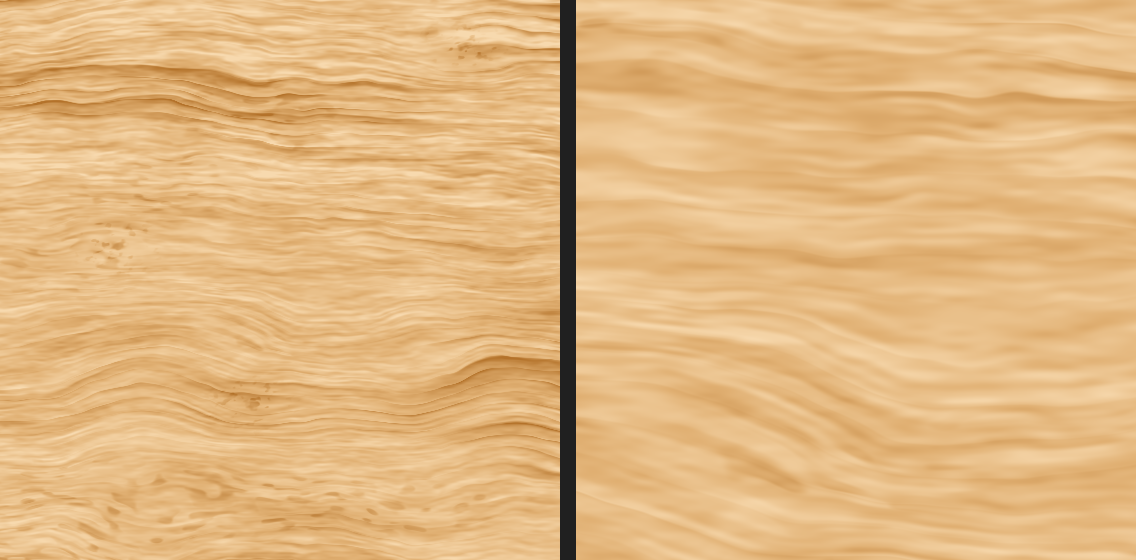
Left, the full canvas; right, a detail of the centre.
Write a Shadertoy shader that draws this texture.

```glsl
// Pale honey-coloured wood: wavy horizontal grain, dark growth lines and small knots.

const vec3 DARK_GRAIN = vec3(0.80, 0.58, 0.32);
const vec3 MID_WOOD = vec3(0.88, 0.69, 0.45);
const vec3 PALE_WOOD = vec3(0.93, 0.78, 0.58);
const int KNOT_COUNT = 3;

float hash(vec2 p) {
    return fract(sin(dot(p, vec2(127.1, 311.7))) * 43758.545);
}

float noise(vec2 p) {
    vec2 cell = floor(p);
    vec2 f = fract(p);
    f = f * f * (3.0 - 2.0 * f);
    float low = mix(hash(cell), hash(cell + vec2(1, 0)), f.x);
    float high = mix(hash(cell + vec2(0, 1)), hash(cell + vec2(1, 1)), f.x);
    return mix(low, high, f.y);
}

// Noise along one fibre; each row is shifted so that cell borders never line up.
float fibre(float x, float row) {
    x += 17.0 * hash(vec2(row, 4.7));
    float cell = floor(x);
    float f = smoothstep(0.0, 1.0, fract(x));
    return mix(hash(vec2(cell, row)), hash(vec2(cell + 1.0, row)), f);
}

float streaks(vec2 p) {
    float row = floor(p.y);
    float f = smoothstep(0.0, 1.0, fract(p.y));
    return mix(fibre(p.x, row), fibre(p.x, row + 1.0), f);
}

vec2 knotCentre(int index) {
    return fract(vec2(0.45, 0.28) + float(index) * vec2(0.38, 0.64));
}

// Bends the grain into waves and spreads it around the knots.
float grainHeight(vec2 p) {
    float swirl = smoothstep(0.7, 0.45, p.y);
    float h = p.y;
    h += 0.065 * (noise(p * vec2(3.3, 5.0) + 3.1) - 0.5);
    h += mix(0.020, 0.045, swirl) * (noise(p * vec2(6.1, 8.3) + 8.4) - 0.5);
    h += 0.014 * (noise(p * vec2(14.0, 21.0) + 1.7) - 0.5);
    h += 0.004 * (noise(p * vec2(37.0, 60.0) + 5.9) - 0.5);
    for (int i = 0; i < KNOT_COUNT; i++) {
        vec2 d = p - knotCentre(i);
        vec2 reach = d / vec2(0.13, 0.06);
        h -= 0.5 * d.y * exp(-dot(reach, reach));
    }
    return h;
}

// Growth lines that darken slowly and end in a crisp edge.
float growthLines(vec2 g, float density) {
    float r = fract(g.y * density + 1.3 * noise(g * vec2(2.0, 4.0) + 6.2));
    return r * r * r * smoothstep(1.0, 0.93, r);
}

// Ragged brown heart of a knot with loose flecks around it.
float knots(vec2 p) {
    vec2 slanted = vec2(p.x + 0.4 * p.y, p.y - 0.3 * p.x);
    float rough = 0.6 * noise(slanted * vec2(60.0, 100.0))
                + 0.4 * noise(slanted * vec2(130.0, 210.0) + 7.7);
    float dark = 0.0;
    for (int i = 0; i < KNOT_COUNT; i++) {
        vec2 d = (p - knotCentre(i)) * vec2(1.0, 1.7);
        float radius = length(d) + 0.03 * (rough - 0.5);
        dark += 0.7 * smoothstep(0.017, 0.004, radius);
        dark += 0.7 * smoothstep(0.62, 0.82, rough) * exp(-dot(d, d) / 0.004);
    }
    return dark;
}

float woodTone(vec2 p) {
    vec2 g = vec2(p.x, grainHeight(p));

    // Broad bands and middle streaks
    float grain = 0.48 * (noise(g * vec2(1.8, 8.0) + 2.3) - 0.5);
    grain += 0.42 * (streaks(g * vec2(3.0, 27.0)) - 0.5);
    grain += 0.42 * (streaks(g * vec2(6.5, 75.0) + 31.0) - 0.5);

    // Short, hair-fine fibres, stronger in some places than in others
    float fine = streaks(g * vec2(22.0, 255.0) + 83.0);
    float hair = 0.50 * (streaks(g * vec2(14.0, 150.0) + 57.0) - 0.5);
    hair += 0.62 * (fine - 0.5);
    hair += 0.30 * (streaks(p * vec2(60.0, 250.0) + 19.0) - 0.5);
    grain += hair * (0.75 + 0.6 * noise(g * vec2(5.0, 16.0) + 41.0));

    // Dark growth lines gathered in patches, broken up by the fibres
    float patches = smoothstep(0.38, 0.80, noise(g * vec2(2.4, 9.0) + 12.6));
    float breaks = smoothstep(0.15, 0.75, streaks(g * vec2(11.0, 110.0) + 64.0));
    float lines = growthLines(g, 13.0) * patches;
    lines += 0.55 * growthLines(g + 0.37, 43.0) * (0.35 + patches) * (0.3 + breaks);
    lines *= 0.5 + fine;

    // Short pores scattered through the figured wood
    float figured = smoothstep(0.45, 0.75, noise(p * vec2(3.5, 7.0) + 20.3));
    float pores = smoothstep(0.55, 0.85, streaks(g * vec2(42.0, 150.0)));
    pores *= figured * (0.4 + breaks);

    float contrast = mix(0.85, 1.15, smoothstep(0.4, 0.8, p.y));
    return 0.88 + contrast * (grain - lines) - 0.35 * pores - knots(p);
}

vec3 woodColour(float tone) {
    float t = 2.0 * clamp(tone, -0.6, 1.4) - 1.0;
    return MID_WOOD + min(t, 0.0) * (MID_WOOD - DARK_GRAIN)
                    + max(t, 0.0) * (PALE_WOOD - MID_WOOD);
}

void mainImage(out vec4 fragColor, in vec2 fragCoord) {
    vec2 p = fragCoord / iResolution.y;
    fragColor = vec4(woodColour(woodTone(p)), 1.0);
}
```
